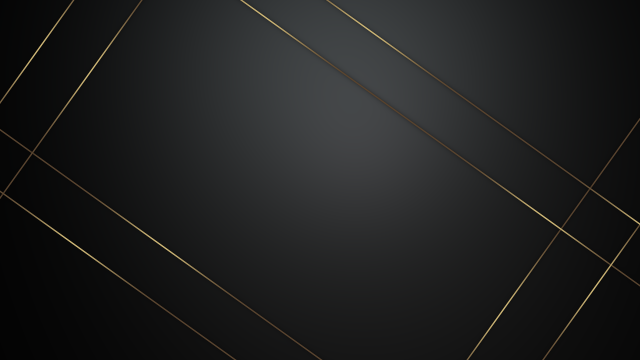
Give the GLSL for this background, as a Shadertoy shader.

```glsl
const vec2 ALONG = vec2(0.8129, -0.5824);   // direction of the falling lines
const vec2 ACROSS = vec2(0.5824, 0.8129);   // direction of the rising lines

// Line offsets and the places of their glints, in canvas heights
const vec4 FALLING_OFFSET = vec4(0.520, 0.381, 1.203, 1.342);
const vec4 FALLING_GLINT = vec4(0.18, -0.02, 0.04, 0.30);
const vec4 RISING_OFFSET = vec4(-0.416, -0.262, 1.055, 1.226);
const vec4 RISING_GLINT = vec4(0.76, 0.80, 0.92, 1.13);
const float GLINT_PERIOD = 0.96;
const float HALF_WIDTH = 0.0017;
const float SHADOW_WIDTH = 0.005;
const float SHADOW_STRENGTH = 0.35;

const vec3 BRONZE = vec3(0.34, 0.26, 0.18);
const vec3 GOLD = vec3(0.80, 0.71, 0.46);

const vec3 BASE_COLOR = vec3(0.002);
const vec3 AMBIENT_COLOR = vec3(0.087, 0.086, 0.086);
const vec3 GLOW_COLOR = vec3(0.190, 0.204, 0.210);
const vec3 SPOT_COLOR = vec3(0.032, 0.028, 0.031);

float softGlow(vec2 p, vec2 center, vec2 radius) {
    vec2 q = (p - center) / radius;
    return exp(-dot(q, q));
}

vec3 backdrop(vec2 p) {
    vec3 color = BASE_COLOR;
    color += AMBIENT_COLOR * softGlow(p, vec2(1.05, 0.35), vec2(0.75, 0.80));
    color += GLOW_COLOR * softGlow(p, vec2(0.93, 0.86), vec2(0.56, 0.52));
    color += SPOT_COLOR * softGlow(p, vec2(1.01, 0.59), vec2(0.21));
    return color;
}

// Metal line with a narrow dark rim and a glint that fades along its length
vec3 addLine(vec3 color, float dist, float position, float glintPlace, float pixel) {
    float d = abs(dist);
    color *= 1.0 - SHADOW_STRENGTH * exp(-d / SHADOW_WIDTH);
    float wave = 0.5 + 0.5 * cos(6.28319 * (position - glintPlace) / GLINT_PERIOD);
    vec3 metal = mix(BRONZE, GOLD, pow(wave, 4.0));
    float coverage = 1.0 - smoothstep(-0.5 * pixel, 0.7 * pixel, d - HALF_WIDTH);
    return mix(color, metal, coverage);
}

void mainImage(out vec4 fragColor, in vec2 fragCoord) {
    float pixel = 1.0 / iResolution.y;
    vec2 p = fragCoord * pixel;
    p.x *= (16.0 / 9.0) * iResolution.y / iResolution.x;

    vec3 color = backdrop(p);

    // Two perpendicular families of lines
    float u = dot(p, ALONG);
    float v = dot(p, ACROSS);
    for (int i = 0; i < 4; i++) {
        color = addLine(color, u - RISING_OFFSET[i], v, RISING_GLINT[i], pixel);
        color = addLine(color, v - FALLING_OFFSET[i], u, FALLING_GLINT[i], pixel);
    }

    fragColor = vec4(color, 1.0);
}
```
